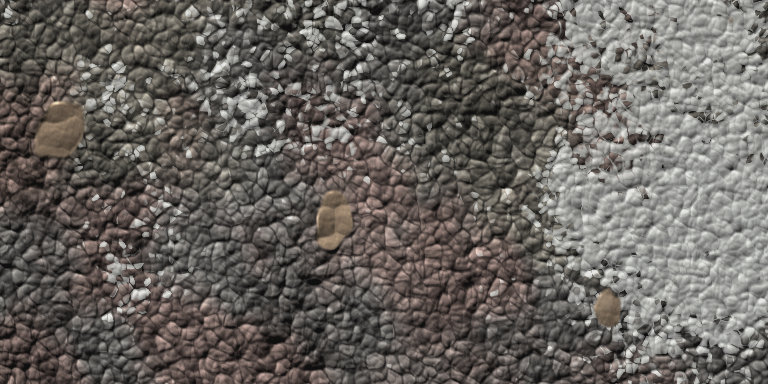
This texture is drawn by a WebGL 1 fragment shader. Its source:

```glsl
precision highp float;
// Rough volcanic rock: lit crumbly grains, pale lichen flakes, rusty stains and a few brown stones.
uniform vec2 u_resolution;

const float COARSE_SCALE = 27.0;   // grains per canvas height
const float FINE_SCALE = 54.0;
const float FACET_SCALE = 13.0;    // facets on the large stones
const float LIGHT_GAIN = 0.9;
const float BASE_TONE = 0.345;
const float LICHEN_TONE = 0.66;
const float LICHEN_LEVEL = 0.66;   // higher means less lichen
const vec2 LIGHT_STEP = vec2(-0.0035, 0.0072);
const vec3 ROCK_TINT = vec3(1.02, 1.0, 0.97);
const vec3 RUST_TINT = vec3(1.17, 0.96, 0.90);
const vec3 OLIVE_TINT = vec3(1.05, 1.0, 0.88);
const vec3 STONE_TINT = vec3(1.16, 1.0, 0.83);
const vec3 LICHEN_TINT = vec3(0.99, 1.0, 0.98);

float hash(vec2 p) {
  return fract(sin(dot(p, vec2(127.1, 311.7))) * 43758.5453);
}

float noise(vec2 p) {
  vec2 i = floor(p);
  vec2 f = fract(p);
  f = f * f * (3.0 - 2.0 * f);
  vec2 e = vec2(1.0, 0.0);
  return mix(mix(hash(i), hash(i + e.xy), f.x),
             mix(hash(i + e.yx), hash(i + e.xx), f.x), f.y);
}

float fbm(vec2 p) {
  float sum = 0.0;
  float gain = 0.53;
  for (int i = 0; i < 4; i++) {
    sum += gain * noise(p);
    p = mat2(1.6, 1.2, -1.2, 1.6) * p + 3.7;
    gain *= 0.5;
  }
  return sum;
}

mat2 rotation(float a) {
  return mat2(cos(a), sin(a), -sin(a), cos(a));
}

// Cells of tilted, stretched grains: x distance, y gap to the neighbour, z random id.
vec3 grains(vec2 p) {
  vec2 base = floor(p);
  float nearest = 9.0;
  float second = 9.0;
  float id = 0.0;
  for (int y = -1; y <= 1; y++) {
    for (int x = -1; x <= 1; x++) {
      vec2 cell = base + vec2(float(x), float(y));
      vec2 seed = vec2(hash(cell), hash(cell + 41.3));
      vec2 offset = rotation(6.283 * hash(cell + 17.9)) * (p - cell - seed);
      float d = length(offset * vec2(1.25, 0.85));
      if (d < nearest) {
        second = nearest;
        nearest = d;
        id = hash(cell + 73.1);
      } else {
        second = min(second, d);
      }
    }
  }
  return vec3(nearest, second - nearest, id);
}

vec2 warp(vec2 p) {
  return p + 0.02 * (vec2(fbm(p * 18.0), fbm(p * 18.0 + 7.3)) - 0.5);
}

// Coverage of the large stones, set along a falling diagonal.
float stones(vec2 p) {
  float cover = 0.0;
  float rough = 0.03 * (noise(p * 22.0) - 0.5);
  for (int i = 0; i < 3; i++) {
    float k = float(i);
    vec2 q = rotation(0.5 - 0.3 * k) * (p - vec2(0.16 + 0.71 * k, 0.66 - 0.23 * k));
    float radius = 0.082 - 0.014 * k;
    float d = length(q * vec2(1.3, 0.9)) + rough;
    cover = max(cover, 1.0 - smoothstep(radius - 0.012, radius, d));
  }
  return cover;
}

float relief(vec2 p) {
  vec2 q = warp(p);
  float coarse = grains(q * COARSE_SCALE).x;
  float fine = grains(q * FINE_SCALE).x;
  float facet = grains(q * FACET_SCALE + 5.0).x;
  float crumbs = 0.9 - 0.6 * coarse * coarse - 0.3 * fine * fine;
  float slab = 1.0 - 0.9 * facet * facet;
  return mix(crumbs, slab, stones(p)) + 0.32 * fbm(q * 38.0);
}

void main() {
  vec2 p = gl_FragCoord.xy / u_resolution.y;
  vec2 q = warp(p);
  float slope = LIGHT_GAIN * (relief(p) - relief(p + LIGHT_STEP));

  // Tone of each grain, fading to neutral at its rim
  vec3 coarse = grains(q * COARSE_SCALE);
  vec3 fine = grains(q * FINE_SCALE);
  float coarseTone = (coarse.z - 0.5) * smoothstep(0.0, 0.25, coarse.y);
  float fineTone = (fine.z - 0.5) * smoothstep(0.0, 0.3, fine.y);
  float stone = stones(p);
  float tone = BASE_TONE + 0.25 * (fbm(p * 4.0) - 0.5);
  tone += (1.0 - stone) * (0.19 * coarseTone + 0.16 * fineTone) + 0.05 * stone;
  tone = (tone + slope) * mix(0.7, 1.0, max(stone, smoothstep(0.0, 0.3, coarse.y)));

  // Mineral stains, rustier to the left
  float rust = smoothstep(0.42, 0.66, fbm(p * 3.2 + 11.0) + 0.08 - 0.1 * p.x);
  float olive = smoothstep(0.45, 0.65, fbm(p * 2.6 + 29.0) + 0.2 * (p.y - 0.5));
  vec3 tint = mix(mix(ROCK_TINT, OLIVE_TINT, 0.6 * olive), RUST_TINT, 0.75 * rust);
  vec3 color = tone * mix(tint, STONE_TINT, stone);

  // Lichen flakes, thick at the right and in the upper left corner
  vec2 corner = p - vec2(0.1, 1.0);
  float patches = fbm(p * 2.7 + 4.0) + 0.22 * smoothstep(1.2, 1.8, p.x);
  patches += 0.2 * exp(-14.0 * dot(corner, corner));
  float flakes = patches - LICHEN_LEVEL + 0.26 * coarseTone + 0.34 * fineTone;
  flakes += 0.2 * (noise(q * 60.0) - 0.5);
  float lichen = 0.88 * smoothstep(0.0, 0.14, flakes) * (1.0 - 0.9 * stone);
  float lichenTone = LICHEN_TONE + slope + 0.15 * fineTone;
  color = mix(color, lichenTone * LICHEN_TINT, lichen);

  gl_FragColor = vec4(clamp(color, 0.06, 0.9), 1.0);
}
```
